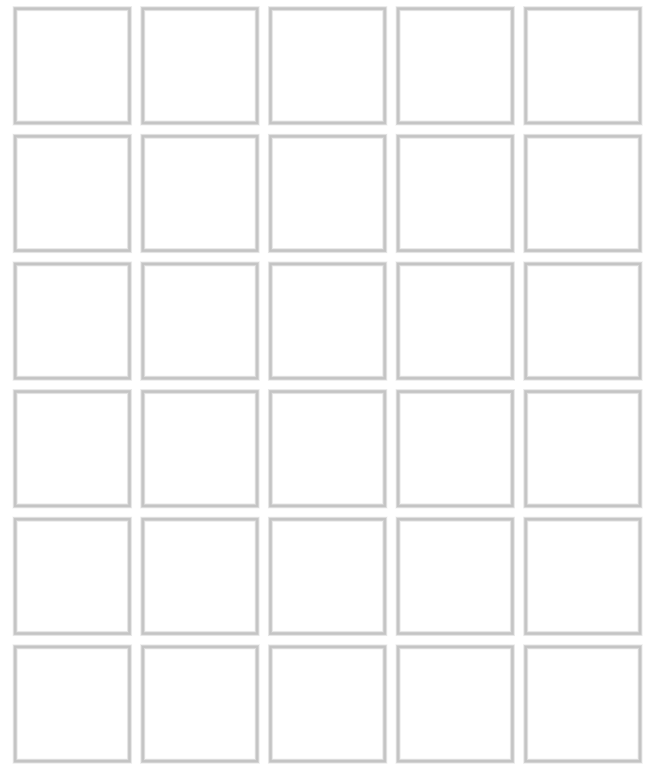
Give the GLSL for this pattern, as a WebGL 1 fragment shader.

```glsl
precision highp float;

uniform vec2 u_resolution;

// Signed distance to a square in the max norm, which keeps corners sharp
float squareDistance(vec2 p, float halfSize) {
    return max(abs(p.x), abs(p.y)) - halfSize;
}

void main() {
    // Units of canvas height, measured from the centre of the grid
    vec2 p = (gl_FragCoord.xy - 0.5 * u_resolution) / u_resolution.y - vec2(0.0047, -0.0012);

    // Five columns and six rows of equal cells
    const vec2 gridCount = vec2(5.0, 6.0);
    const float pitch = 0.1662;
    vec2 grid = p / pitch + 0.5 * gridCount;
    vec2 local = (fract(grid) - 0.5) * pitch;
    vec2 inside = step(vec2(0.0), grid) * step(grid, gridCount);

    // Soft grey outline of each square
    float edge = abs(squareDistance(local, 0.0744)) - 0.0024;
    float softness = max(0.0018, 0.7 / u_resolution.y);
    float outline = 1.0 - smoothstep(-softness, softness, edge);
    outline *= inside.x * inside.y;

    gl_FragColor = vec4(mix(vec3(1.0), vec3(0.77), outline), 1.0);
}
```
